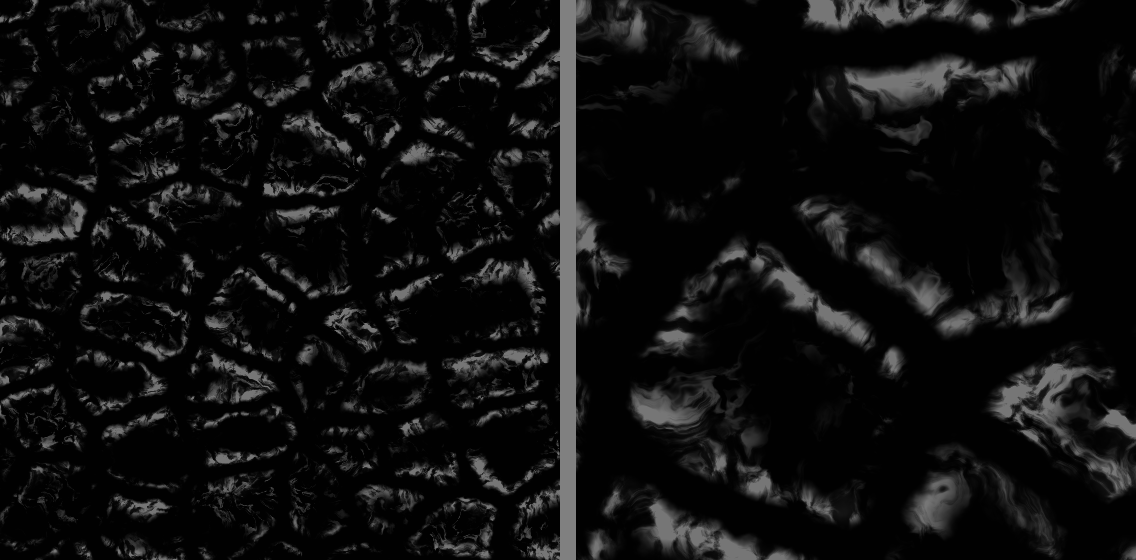
Left: the whole. Right: its middle third, enlarged.
Write a Shadertoy shader that draws this texture map.

```glsl
// Dark stone wall mask: rounded stones with worn, mottled pale rims and faint cracks on black.

const vec2  STONES     = vec2(6.2, 7.7); // stones across and up the canvas
const float JITTER     = 0.78;           // irregularity of stone centres
const float ROUNDNESS  = 185.0;          // lower values round the corners more
const float JOINT      = 0.009;          // half width of the black joints
const float RIM_FADE   = 0.011;          // softness of the outer rim edge
const float RIM_MIN    = 0.014;
const float RIM_MAX    = 0.043;
const float BEND       = 0.050;          // slow bending of the outlines
const float RAGGED     = 0.024;          // fine raggedness of the outlines
const float RIM_LIGHT  = 0.46;
const float VEIN_LIGHT = 0.26;
const float MAX_LIGHT  = 0.46;
const vec3  BASE       = vec3(0.004);
const vec3  PALE       = vec3(1.0);

float hash(vec2 p) {
    vec3 q = fract(p.xyx * vec3(0.1031, 0.1030, 0.0973));
    q += dot(q, q.yzx + 33.33);
    return fract((q.x + q.y) * q.z);
}

vec2 hash2(vec2 p) {
    return vec2(hash(p + 17.3), hash(p + 71.9));
}

float noise(vec2 p) {
    vec2 i = floor(p), f = fract(p);
    f = f * f * (3.0 - 2.0 * f);
    return mix(mix(hash(i), hash(i + vec2(1, 0)), f.x),
               mix(hash(i + vec2(0, 1)), hash(i + vec2(1, 1)), f.x), f.y);
}

float fbm(vec2 p) {
    float sum = 0.0, amp = 0.516;
    for (int i = 0; i < 5; i++) {
        sum += amp * noise(p);
        p = mat2(1.6, 1.2, -1.2, 1.6) * p + 9.7;
        amp *= 0.5;
    }
    return sum;
}

vec2 warp(vec2 p) {
    return vec2(fbm(p + 3.1), fbm(p + 48.6)) - 0.5;
}

// Centre of the stone in a grid cell, in canvas units; odd rows are shifted
vec2 stoneCentre(vec2 cell) {
    vec2 offset = 0.5 + JITTER * (hash2(cell) - 0.5);
    offset.x += 0.5 * mod(cell.y, 2.0) - 0.25;
    return (cell + offset) / STONES;
}

// x: rounded distance to the outline, y: upward or downward facing, z: stone id
vec3 stone(vec2 p) {
    vec2 home = floor(p * STONES), cell = home, centre = vec2(0.0);
    float nearest = 1e5;
    for (int j = -2; j <= 2; j++)
    for (int i = -2; i <= 2; i++) {
        vec2 c = home + vec2(i, j), s = stoneCentre(c);
        float d = dot(s - p, s - p);
        if (d < nearest) { nearest = d; cell = c; centre = s; }
    }
    float total = 0.0, facing = 0.0;
    for (int j = -2; j <= 2; j++)
    for (int i = -2; i <= 2; i++) {
        if (i == 0 && j == 0) continue;
        vec2 s = stoneCentre(cell + vec2(i, j));
        vec2 n = normalize(s - centre);
        float weight = exp(-ROUNDNESS * dot(0.5 * (s + centre) - p, n));
        total += weight;
        facing += weight * (abs(n.y) + 0.12 * n.y);
    }
    return vec3(-log(total) / ROUNDNESS, facing / total, hash(cell + 5.5));
}

void mainImage(out vec4 fragColor, in vec2 fragCoord) {
    vec2 uv = fragCoord / min(iResolution.x, iResolution.y);
    vec2 p = uv + BEND * warp(uv * 6.0) + RAGGED * warp(uv * 30.0);
    vec3 s = stone(p);
    float depth = s.x - JOINT;

    // Wear at three sizes; the finer ones are dragged into streaks
    vec2 drag = warp(uv * 16.0);
    float wear = fbm(uv * 12.0 + 21.0);
    float mottle = fbm(uv * 42.0 + 2.5 * drag + 60.0);
    float grain = fbm(uv * 105.0 + 9.0 * drag + 90.0);

    // Pale band inside each outline, strongest along tops and bottoms
    float width = mix(RIM_MIN, RIM_MAX, smoothstep(0.25, 0.75, wear));
    width *= mix(0.7, 1.1, s.y);
    float inside = smoothstep(0.0, RIM_FADE, depth);
    float rim = inside * (1.0 - smoothstep(0.25 * width, width, depth));

    // Erosion breaks the band into crisp clumps
    float cover = 0.3 * wear + 0.45 * mottle + 0.25 * grain + 0.18 * (s.y - 0.6);
    rim *= smoothstep(0.42, 0.62, cover);
    rim *= mix(0.15, 1.4, smoothstep(0.29, 0.71, grain));
    rim *= mix(0.6, 1.15, s.z);

    // Thin broken cracks and specks across the faces
    float ridge = 1.0 - abs(2.0 * fbm(uv * 30.0 + 3.0 * drag + 130.0) - 1.0);
    float vein = smoothstep(0.84, 1.0, ridge) * smoothstep(0.42, 0.64, grain);
    vein *= inside * smoothstep(0.38, 0.64, fbm(uv * 9.0 + 170.0));

    float light = RIM_LIGHT * rim + VEIN_LIGHT * vein * (1.0 - rim);
    fragColor = vec4(BASE + PALE * min(light, MAX_LIGHT), 1.0);
}
```
